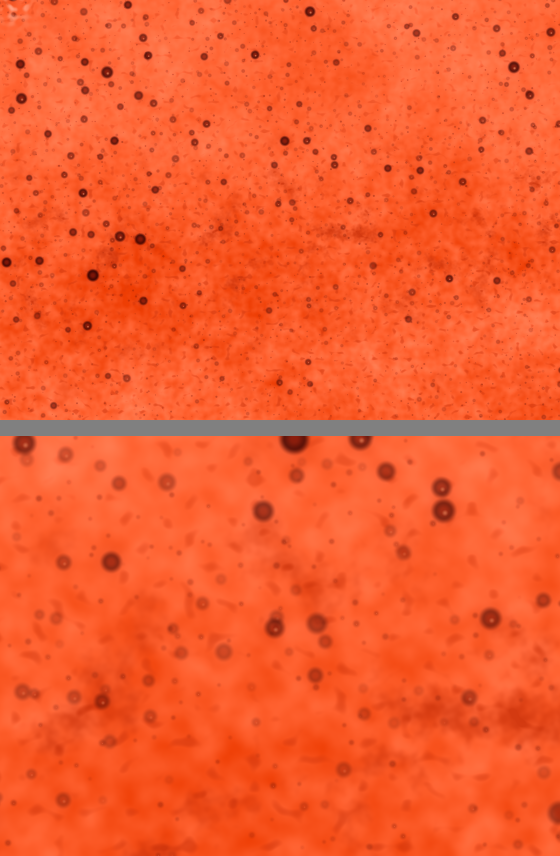
Top, the full canvas; bottom, a detail of the centre.
Give the GLSL for this texture, as a Shadertoy shader.

```glsl
// Translucent orange-red gel, blotchy and mottled, with soft dark round bubbles and fine specks.

#define DEEP_ORANGE    vec3(0.945, 0.265, 0.045)
#define PALE_CORAL     vec3(1.060, 0.500, 0.335)
#define STAIN          vec3(0.800, 0.200, 0.045)
#define BUBBLE_RIM     vec3(0.240, 0.020, 0.010)
#define BUBBLE_CORE    vec3(0.460, 0.070, 0.025)
#define GLINT          vec3(1.000, 0.640, 0.450)
#define CLUSTER        vec2(0.27, 0.74)
#define CLOUD_SCALE    2.6
#define CLOUD_CONTRAST 0.72
#define GRAIN_SCALE    30.0
#define GRAIN_CONTRAST 0.24
#define EDGE_SOFTNESS  0.0016

vec2 hash2(vec2 p) {
    vec3 q = fract(p.xyx * vec3(0.1031, 0.1030, 0.0973));
    q += dot(q, q.yzx + 33.33);
    return fract((q.xx + q.yz) * q.zy);
}

vec2 gradientAt(vec2 cell) {
    float angle = 6.2832 * hash2(cell + 71.0).x;
    return vec2(cos(angle), sin(angle));
}

float gradientNoise(vec2 p) {
    vec2 i = floor(p), f = fract(p);
    vec2 u = f * f * f * (f * (f * 6.0 - 15.0) + 10.0);
    vec2 e = vec2(1.0, 0.0);
    float a = dot(gradientAt(i), f);
    float b = dot(gradientAt(i + e.xy), f - e.xy);
    float c = dot(gradientAt(i + e.yx), f - e.yx);
    float d = dot(gradientAt(i + e.xx), f - e.xx);
    return mix(mix(a, b, u.x), mix(c, d, u.x), u.y);
}

float fbm(vec2 p) {
    float sum = 0.0, amp = 0.6;
    for (int i = 0; i < 5; i++) {
        sum += amp * gradientNoise(p);
        p = mat2(1.6, 1.2, -1.2, 1.6) * p + 17.3;
        amp *= 0.62;
    }
    return sum;
}

// One jittered layer of bubbles; sizes are radii, strengths are opacities (min, max)
vec3 addBubbles(vec3 col, vec2 p, float cell, vec2 sizes, vec2 strengths, float chance, float seed) {
    vec2 home = floor(p / cell);
    for (int y = -1; y <= 1; y++)
    for (int x = -1; x <= 1; x++) {
        vec2 id = home + vec2(x, y) + seed;
        vec2 center = (id - seed + 0.1 + 0.8 * hash2(id)) * cell;
        vec2 pick = hash2(id + 37.0), look = hash2(id + 91.0);

        // Large dark bubbles gather at the upper left and thin out below
        vec2 away = center - CLUSTER;
        float crowd = 0.12 + 0.42 * smoothstep(0.2, 0.6, center.y)
                    + 1.5 * exp(-10.0 * dot(away, away));
        if (pick.x > chance * mix(1.0, crowd, smoothstep(0.004, 0.012, sizes.y))) continue;

        float r = mix(sizes.x, sizes.y, pick.y * pick.y);
        float strength = mix(strengths.x, strengths.y, 0.5 * (pick.y + look.x));
        vec2 offset = p - center;
        float d = length(offset);

        // Halo, soft shaded disc, then a small glint
        col *= 1.0 - vec3(0.10, 0.22, 0.26) * strength * exp(-d * d / (1.9 * r * r));
        float soft = EDGE_SOFTNESS + 0.16 * r;
        float disc = 1.0 - smoothstep(r - soft, r + soft, d);
        vec3 body = mix(BUBBLE_CORE, BUBBLE_RIM, smoothstep(0.15, 0.8, d / r));
        col = mix(col, body, disc * strength);
        float glint = 1.0 - smoothstep(0.0, r * 0.36, length(offset - r * vec2(0.12, -0.2)));
        col = mix(col, GLINT, glint * strength * step(0.55, look.y) * 0.7);
    }
    return col;
}

void mainImage(out vec4 fragColor, in vec2 fragCoord) {
    vec2 p = fragCoord / iResolution.y;

    // Cloudy body: pale above, a deeper slanted band through the middle
    float clouds = fbm(p * CLOUD_SCALE + 4.7);
    float band = (p.y - 0.40 - 0.12 * (p.x - 0.66) - 0.15 * clouds) / 0.19;
    float inBand = exp(-band * band);
    float tone = 0.56 + CLOUD_CONTRAST * clouds + 0.18 * (p.y - 0.45) - 0.17 * inBand;

    // Blotches and fine mottling, busier in the lower half
    float busy = mix(1.2, 0.7, smoothstep(0.3, 0.85, p.y));
    tone += 0.30 * busy * fbm(p * 11.0 + 50.0);
    tone += GRAIN_CONTRAST * busy * gradientNoise(p * GRAIN_SCALE);
    tone += GRAIN_CONTRAST * busy * gradientNoise(p * GRAIN_SCALE * 2.1 + 9.0);
    vec3 col = mix(DEEP_ORANGE, PALE_CORAL, clamp(tone, -0.1, 1.15));

    // Ragged red stains, mostly in the band, and small ragged red flecks
    float stain = smoothstep(0.08, 0.55, fbm(p * 10.0 + 31.0)) * (0.12 + 0.75 * inBand);
    float fleck = smoothstep(0.22, 0.55, gradientNoise(p * vec2(58.0, 72.0) + 5.0));
    col = mix(col, STAIN, clamp(stain + 0.42 * busy * fleck, 0.0, 0.85));

    // Specks, faint small bubbles, medium bubbles, large dark bubbles
    col = addBubbles(col, p, 0.016, vec2(0.0010, 0.0022), vec2(0.05, 0.34), 0.28, 11.0);
    col = addBubbles(col, p, 0.030, vec2(0.0030, 0.0055), vec2(0.06, 0.32), 0.36, 153.0);
    col = addBubbles(col, p, 0.056, vec2(0.0055, 0.0090), vec2(0.16, 0.66), 0.42, 307.0);
    col = addBubbles(col, p, 0.080, vec2(0.0085, 0.0140), vec2(0.50, 0.98), 0.28, 521.0);

    // Pale wet sheen in the upper left corner
    vec2 corner = p - vec2(0.035, 0.985);
    float sheen = exp(-700.0 * dot(corner, corner));
    sheen *= smoothstep(-0.2, 0.4, gradientNoise(p * 55.0));
    col = mix(col, vec3(1.0, 0.76, 0.68), 0.8 * sheen);

    fragColor = vec4(clamp(col, 0.0, 1.0), 1.0);
}
```
